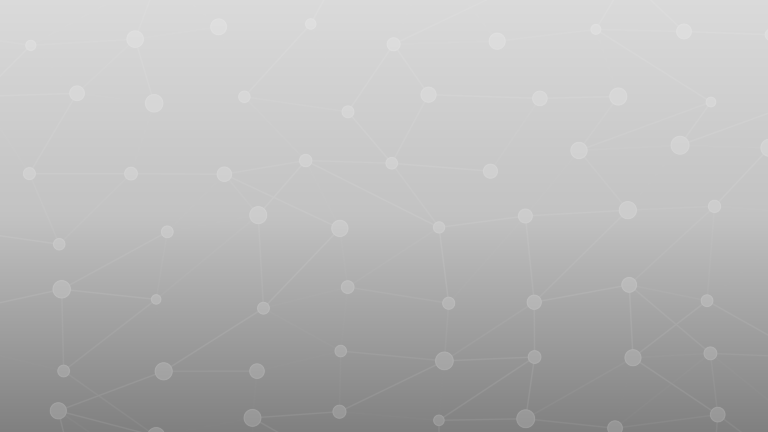
Give the GLSL for this background, as a Shadertoy shader.

```glsl
// Grey gradient backdrop with a faint network of pale dots and thin links.

float hash(vec2 p) {
    return fract(sin(dot(p, vec2(127.1, 311.7))) * 43758.5453);
}

const vec2 PITCH = vec2(0.214, 0.147);
const vec2 ORIGIN = vec2(0.075, 0.02);

// Node of a staggered, jittered lattice; units are canvas heights
vec2 nodePosition(vec2 id) {
    float stagger = max(mod(id.y, 2.0), step(id.y, 2.5));
    vec2 jitter = vec2(hash(id), hash(id + 37.0)) - 0.5;
    vec2 pos = ORIGIN + id * PITCH + jitter * vec2(0.05, 0.06);
    pos.x += 0.085 * stagger;
    pos.y += 0.02 * pos.x * step(2.5, id.y);
    return pos;
}

float segmentDistance(vec2 p, vec2 a, vec2 b) {
    vec2 ab = b - a;
    float t = clamp(dot(p - a, ab) / dot(ab, ab), 0.0, 1.0);
    return length(p - a - ab * t);
}

void mainImage(out vec4 fragColor, in vec2 fragCoord) {
    vec2 p = fragCoord / iResolution.y;
    float px = 1.0 / iResolution.y;

    // Gentle upper gradient, steeper below the middle
    float upper = mix(0.76, 0.855, (p.y - 0.5) * 2.0);
    float lower = mix(0.50, 0.76, p.y * 2.0);
    float shade = mix(lower, upper, smoothstep(0.44, 0.56, p.y));

    // Gather links and dots from the surrounding lattice cells
    float links = 0.0, dots = 0.0, rims = 0.0;
    vec2 cell = floor((p - ORIGIN) / PITCH);
    for (int j = -2; j <= 2; j++) {
        for (int i = -2; i <= 2; i++) {
            vec2 id = cell + vec2(i, j);
            vec2 node = nodePosition(id);

            // Links to the right, upward and along a random diagonal
            float side = hash(id + 5.0) < 0.5 ? -1.0 : 1.0;
            for (int k = 0; k < 3; k++) {
                vec2 hop = k == 0 ? vec2(1, 0) : k == 1 ? vec2(0, 1) : vec2(side, 1);
                float d = segmentDistance(p, node, nodePosition(id + hop));
                float strength = smoothstep(0.2, 0.9, hash(id + 11.0 * float(k + 1)));
                links = max(links, strength * (1.0 - smoothstep(0.0, 0.001 + px, d)));
            }

            // Translucent disc with a slightly brighter rim
            float radius = mix(0.012, 0.022, hash(id + 71.0));
            float edge = length(p - node) - radius;
            dots = max(dots, 1.0 - smoothstep(-0.5 * px, 0.5 * px, edge));
            rims = max(rims, 1.0 - smoothstep(0.0, 0.001 + px, abs(edge + 0.001)));
        }
    }

    shade = mix(shade, 1.0, 0.08 * links * (1.0 - dots));
    shade = mix(shade, 1.0, 0.16 * dots + 0.05 * rims);
    fragColor = vec4(vec3(shade), 1.0);
}
```
